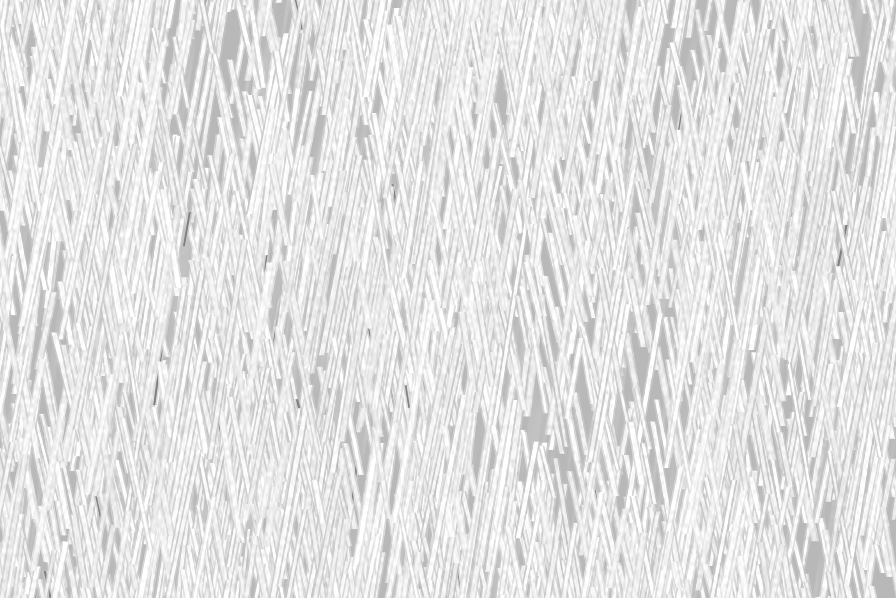
A WebGL 1 fragment shader for this texture:

```glsl
precision highp float;
uniform vec2 u_resolution;

// Tones
const float GROUND = 0.722;
const float RIM_DARK = 0.76;
const float RIM_LIGHT = 0.91;
const float CORE_DARK = 0.93;
const float CORE_LIGHT = 1.0;
const float FLECK = 0.5;

// Sizes, in canvas heights
const float COLUMN = 0.02;
const float ROW_RIGHT = 0.42;
const float ROW_LEFT = 0.26;
const float CORE_MIN = 0.0020;
const float CORE_MAX = 0.0043;
const float RIM_WIDTH = 0.0028;
const float GRAIN_SIZE = 0.005;

// Leaning and spread
const int LAYERS = 13;
const float LEAN_RIGHT = 0.16;
const float LEAN_LEFT = -0.21;
const float LEAN_SPREAD = 0.06;
const float DENSITY = 0.52;
const float CLUMPING = 0.95;
const float RIM_OPACITY = 0.8;
const float FLECK_SHARE = 0.015;
const float GRAIN = 0.09;

float hash(vec2 p) {
  vec3 q = fract(vec3(p.xyx) * vec3(0.1031, 0.1030, 0.0973));
  q += dot(q, q.yzx + 33.33);
  return fract((q.x + q.y) * q.z);
}

float noise(vec2 p) {
  vec2 i = floor(p), f = fract(p);
  f = f * f * (3.0 - 2.0 * f);
  return mix(mix(hash(i), hash(i + vec2(1.0, 0.0)), f.x),
             mix(hash(i + vec2(0.0, 1.0)), hash(i + 1.0), f.x), f.y);
}

float fill(float d, float pixel) {
  return 1.0 - smoothstep(-0.6 * pixel, 0.6 * pixel, d);
}

// Paints one stroke of a sheared grid column over the tone
float paintStroke(float tone, vec2 q, float column, float row, float slope,
                  float seed, float pixel) {
  float y = q.y / row + hash(vec2(column, seed)) * 7.0;
  vec2 cell = vec2(column, floor(y)) + seed * vec2(17.0, 31.0) + 200.0;
  float presence = hash(cell + 3.7);
  float lengthShare = mix(0.3, 0.92, hash(cell + 11.3));
  float shade = hash(cell + 23.9);
  float fleck = step(hash(cell + 41.1), FLECK_SHARE);
  lengthShare *= mix(1.0, 0.3, fleck);

  // Position along and across the stroke
  float slack = (hash(cell + 57.3) - 0.5) * (1.0 - lengthShare);
  float along = (fract(y) - 0.5 - slack) * row;
  float tilt = (hash(cell + 71.9) - 0.5) * LEAN_SPREAD;
  float center = (column + 0.5 + (hash(cell + 83.1) - 0.5) * 0.9) * COLUMN;
  float across = abs(q.x - center - tilt * along);
  float ends = abs(along) - 0.5 * lengthShare * row;

  // Clumps depend on where the stroke lies on the canvas
  vec2 middle = vec2(center + slope * (q.y - along), q.y - along);
  float clump = noise(middle * vec2(11.0, 4.0) + 40.0 + step(slope, 0.0) * 19.0);
  float chance = DENSITY + CLUMPING * (clump - 0.5);
  float visible = step(presence, chance);

  float halfWidth = mix(CORE_MIN, CORE_MAX, hash(cell + 97.7));
  halfWidth *= mix(1.0, 0.5, fleck);
  float core = fill(max(across - halfWidth, ends), pixel) * visible;
  float rim = fill(max(across - halfWidth - RIM_WIDTH, ends), pixel) * visible;
  float coreTone = mix(mix(CORE_DARK, CORE_LIGHT, shade), FLECK, fleck);
  tone = mix(tone, mix(RIM_DARK, RIM_LIGHT, fract(shade * 7.0)), rim * RIM_OPACITY);
  return mix(tone, coreTone, core);
}

void main() {
  vec2 p = gl_FragCoord.xy / u_resolution.y;
  float pixel = 1.0 / u_resolution.y;

  // Flat ground with faint leaning streaks
  float streak = noise(vec2((p.x - LEAN_RIGHT * p.y) * 130.0 + 60.0, p.y * 7.0));
  float tone = GROUND + 0.05 * smoothstep(0.45, 1.0, streak);

  // Crossing layers of strokes, two of five leaning left
  for (int i = 0; i < LAYERS; i++) {
    float seed = float(i) + 1.0;
    float left = step(2.5, mod(seed * 2.0, 5.0));
    float slope = mix(LEAN_RIGHT, LEAN_LEFT, left);
    slope += (hash(vec2(seed, 5.0)) - 0.5) * LEAN_SPREAD;
    float row = mix(ROW_RIGHT, ROW_LEFT, left);
    vec2 q = vec2(p.x - slope * p.y, p.y);
    float column = floor(q.x / COLUMN);
    for (int k = -1; k <= 1; k++) {
      tone = paintStroke(tone, q, column + float(k), row, slope, seed, pixel);
    }
  }

  // Fine grain on the painted parts only
  float grain = noise(p / GRAIN_SIZE * vec2(1.3, 0.7) + 90.0) - 0.5;
  tone += grain * GRAIN * smoothstep(0.74, 0.82, tone);
  gl_FragColor = vec4(vec3(clamp(tone, 0.0, 1.0)), 1.0);
}
```
